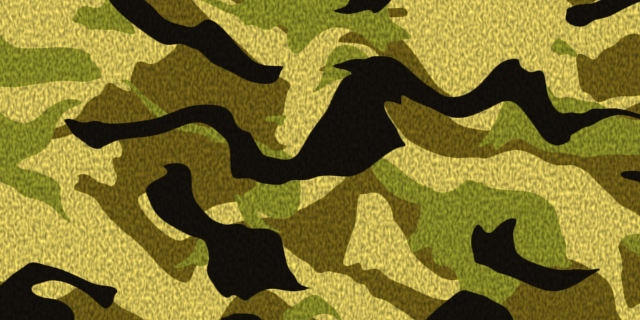
Reproduce this pattern procedurally as a WebGL 2 fragment shader.

```glsl
#version 300 es
precision highp float;
// Woodland camouflage on grained cloth: sand, green and black patches over brown.
// Each patch layer is a stretched, sheared gradient noise, bent by a domain warp
// and cut at a threshold; a fine upright noise then shades the cloth.

uniform vec2 u_resolution;
out vec4 fragColor;

const vec3 BROWN = vec3(0.40, 0.34, 0.08);
const vec3 SAND  = vec3(0.79, 0.72, 0.33);
const vec3 GREEN = vec3(0.50, 0.51, 0.14);
const vec3 BLACK = vec3(0.07, 0.06, 0.04);

// Unit gradient for a lattice cell, from an integer hash
vec2 cellGradient(vec2 cell) {
    uvec2 c = uvec2(ivec2(cell));
    uint h = c.x * 1597334673u ^ c.y * 3812015801u;
    h = (h ^ (h >> 16)) * 2246822519u;
    h = (h ^ (h >> 13)) * 3266489917u;
    h ^= h >> 16;
    float angle = 6.28319 * float(h & 65535u) / 65536.0;
    return vec2(cos(angle), sin(angle));
}

// Gradient noise, zero mean
float noise(vec2 p) {
    vec2 cell = floor(p);
    vec2 f = p - cell;
    vec2 s = f * f * f * (f * (f * 6.0 - 15.0) + 10.0);
    vec2 e = vec2(1.0, 0.0);
    float a = dot(cellGradient(cell), f);
    float b = dot(cellGradient(cell + e.xy), f - e.xy);
    float c = dot(cellGradient(cell + e.yx), f - e.yx);
    float d = dot(cellGradient(cell + e.xx), f - e.xx);
    return mix(mix(a, b, s.x), mix(c, d, s.x), s.y);
}

vec2 noise2(vec2 p) {
    return vec2(noise(p), noise(p + vec2(37.3, 71.8)));
}

// Broad bends plus small ragged wiggles
vec2 warp(vec2 p, float seed, float raggedness) {
    p += 0.24 * noise2(p * 3.3 + seed);
    return p + raggedness * noise2(p * vec2(9.0, 12.0) + seed * 1.7);
}

// Patch height field: elongated noise running down to the right by slope
float patchField(vec2 p, vec2 frequency, float slope, float seed, float raggedness) {
    vec2 q = warp(p, seed, raggedness);
    q.y += slope * q.x;
    q = q * frequency + seed;
    return noise(q) + 0.35 * noise(q * 2.1 + 19.4);
}

// Antialiased cut through a field
float coverage(float field, float threshold) {
    float edge = 0.8 * fwidth(field);
    return smoothstep(threshold - edge, threshold + edge, field);
}

// Short, wavy upright creases
float clothGrain(vec2 p) {
    p.x += 0.006 * noise(p * 45.0);
    return noise(p * vec2(127.0, 67.0)) + 0.4 * noise(p * vec2(83.0, 97.0) + 5.6);
}

void main() {
    vec2 p = gl_FragCoord.xy / u_resolution.y;

    float sand  = patchField(p, vec2(1.9, 4.6), 0.18, 13.37, 0.035);
    float green = patchField(p, vec2(2.0, 4.8), 0.24, 47.61, 0.060);
    float black = patchField(p, vec2(2.0, 5.2), 0.08, 82.23, 0.045);

    // Stack the patches, black uppermost
    vec3 color = BROWN;
    color = mix(color, SAND, coverage(sand, -0.018));
    color = mix(color, GREEN, coverage(green, 0.160));
    color = mix(color, BLACK, coverage(black, 0.190));

    // Emboss the cloth
    color *= 1.0 + 0.42 * clothGrain(p);
    fragColor = vec4(clamp(color, 0.0, 1.0), 1.0);
}
```
